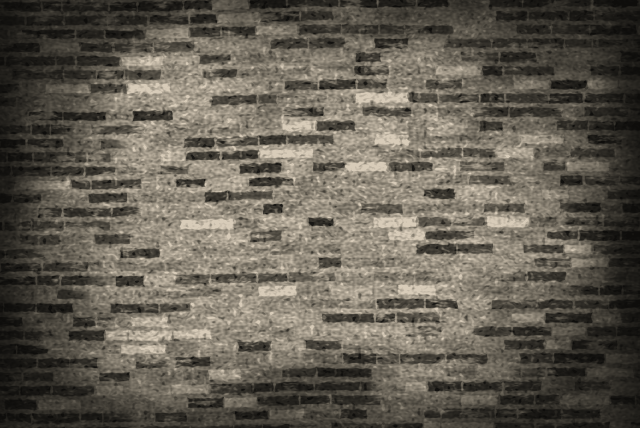
Write a Shadertoy shader that draws this texture.

```glsl
float hash(vec2 p) {
    vec3 q = fract(vec3(p.xyx) * vec3(0.1031, 0.1030, 0.0973));
    q += dot(q, q.yzx + 33.33);
    return fract((q.x + q.y) * q.z);
}

float corner(vec2 cell, vec2 offset) {
    float angle = 6.2832 * hash(cell);
    return dot(vec2(cos(angle), sin(angle)), offset);
}

// Gradient noise, about -0.7 to 0.7
float noise(vec2 p) {
    vec2 i = floor(p), f = fract(p);
    vec2 u = f * f * f * (f * (f * 6.0 - 15.0) + 10.0);
    vec2 e = vec2(1.0, 0.0);
    float low = mix(corner(i, f), corner(i + e, f - e), u.x);
    float high = mix(corner(i + e.yx, f - e.yx), corner(i + 1.0, f - 1.0), u.x);
    return mix(low, high, u.y);
}

float fbm(vec2 p) {
    float sum = 0.0, amp = 1.0;
    for (int k = 0; k < 4; k++) {
        sum += amp * noise(p);
        p = p * 2.03 + 17.3;
        amp *= 0.55;
    }
    return sum;
}

// Soft elliptical patch
float patchAt(vec2 p, vec2 centre, vec2 radius) {
    vec2 q = (p - centre) / radius;
    return exp(-dot(q, q));
}

// Uneven light over the wall
float wallLight(vec2 p) {
    vec2 q = abs(p - vec2(0.73, 0.50)) / vec2(0.76, 0.56);
    float r = pow(pow(q.x, 2.6) + pow(q.y, 2.6), 1.0 / 2.6);
    float light = 1.0 - smoothstep(0.48, 1.06, r + 0.13 * fbm(p * vec2(4.0, 6.0)));
    light += 0.20 * patchAt(p, vec2(0.37, 0.82), vec2(0.18, 0.10));
    light += 0.30 * patchAt(p, vec2(1.08, 0.13), vec2(0.14, 0.08));
    light += 0.28 * patchAt(p, vec2(0.29, 0.14), vec2(0.12, 0.08));
    light += 0.25 * patchAt(p, vec2(1.33, 0.46), vec2(0.08, 0.12));
    light -= 0.35 * patchAt(p, vec2(0.78, 0.13), vec2(0.22, 0.06));
    light -= 0.22 * patchAt(p, vec2(0.64, 0.77), vec2(0.09, 0.05));
    light -= 0.20 * patchAt(p, vec2(1.25, 0.22), vec2(0.12, 0.06));
    return clamp(light, 0.0, 1.0);
}

// Brick under p: x is coverage, y and z are random values
vec3 brickAt(vec2 p, float rows, float brickWidth) {
    float v = p.y * rows + 0.46;
    float row = floor(v);
    float u = p.x / brickWidth + 0.5 * row + hash(vec2(row, 7.0));
    float column = floor(u);
    float split = column + 0.55 * hash(vec2(column, row));
    if (u < split) column -= 1.0;
    float left = column + 0.55 * hash(vec2(column, row));
    float right = column + 1.0 + 0.55 * hash(vec2(column + 1.0, row));
    vec2 id = vec2(column, row) + 91.0;
    float across = (abs(u - 0.5 * (left + right)) - 0.5 * (right - left)) * brickWidth + 0.0025;
    float along = (abs(v - row - 0.5) - 0.29 - 0.06 * hash(id + 5.0)) / rows;
    float edge = max(across, along) + 0.004 * noise(p * vec2(70.0, 90.0));
    return vec3(1.0 - smoothstep(-0.002, 0.0025, edge), hash(id), hash(id + 40.0));
}

void mainImage(out vec4 fragColor, in vec2 fragCoord) {
    vec2 p = fragCoord / iResolution.y;
    float light = wallLight(p);

    // Courses sag gently to the left
    vec2 q = p;
    q.y += 0.010 * smoothstep(0.80, 0.25, p.x) + 0.003 * noise(p * vec2(5.0, 9.0));
    vec3 brick = brickAt(q, 31.2, 0.088);

    // Worn mortar and lime smears
    float smear = fbm(p * vec2(14.0, 42.0));
    float grain = noise(p * vec2(105.0, 150.0));
    float speckle = noise(p * vec2(72.0, 95.0) + 31.0);
    float mortar = 0.80 + 0.20 * smear + 0.30 * grain;

    // Dark, middling and pale bricks
    float darkShare = mix(0.72, 0.34, light);
    float dark = 1.0 - smoothstep(darkShare - 0.04, darkShare + 0.04, brick.y);
    float pale = smoothstep(0.90, 0.93, brick.y);
    float face = mix(0.62 + 0.28 * brick.z, 0.26 + 0.20 * brick.z, dark);
    face = mix(face, 1.12, pale);
    face += (0.16 + 0.14 * (1.0 - dark)) * (grain + 0.5 * smear);

    // Smears hide part of the brickwork
    float exposed = brick.x * (1.0 - 0.75 * smoothstep(0.10, 0.55, smear));
    float albedo = mix(mortar, face, exposed);
    albedo += 0.28 * smoothstep(0.20, 0.55, speckle) - 0.28 * smoothstep(0.20, 0.55, -speckle);

    float tone = max(albedo, 0.10) * mix(0.20, 0.70, light);
    float border = smoothstep(0.0, 0.10, min(p.x, iResolution.x / iResolution.y - p.x));
    tone = clamp(tone * mix(0.55, 1.0, border) + 0.02, 0.05, 0.80);

    // Warm sepia tint
    vec3 colour = tone * vec3(1.06, 1.0, 0.86 + 0.06 * tone);
    fragColor = vec4(colour, 1.0);
}
```
